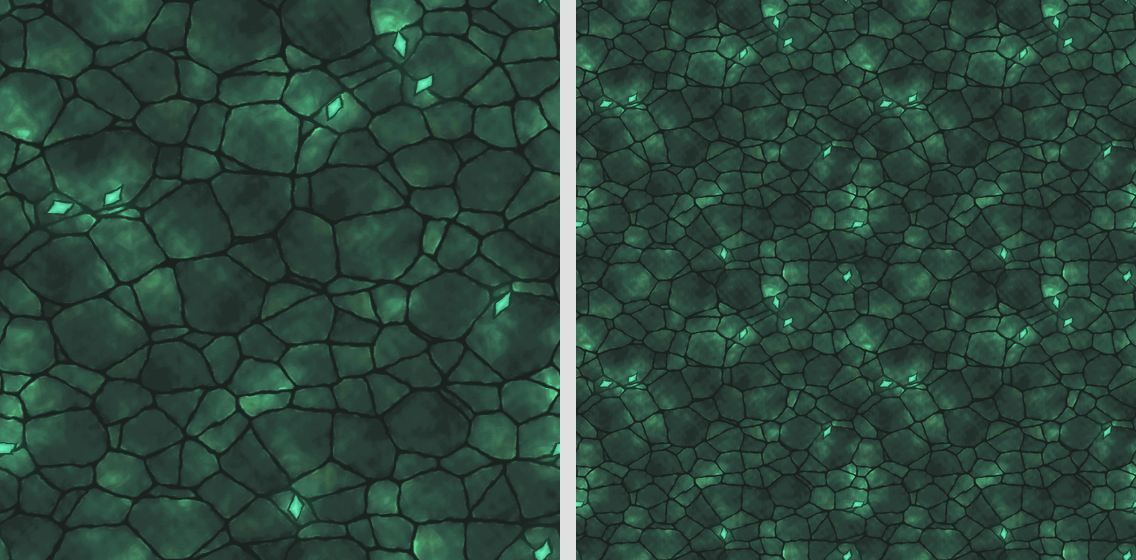
Left, the tile; right, the same tile 2 across and 2 down.
Write a WebGL 2 fragment shader that draws this texture.

```glsl
#version 300 es
precision highp float;
// Dark green flagstones with thin ragged cracks and a few glowing shards.
// Stones are cells of a wrapped, weighted Voronoi diagram; layered sines with
// whole-number frequencies mottle them, and shards light up their surroundings.
uniform vec2 u_resolution;
out vec4 outColor;

#define GRID vec2(12.0, 16.0)  // stone sites across and up
#define SIZE_SPREAD 1.3        // extra reach of the largest stones
#define CRACK_WIDTH 0.0019     // half width, in canvas units
#define CORNER_SHARPNESS 420.0
#define BASE_LIGHT 0.355
#define BROAD_LIGHT 0.30       // patches wider than a stone
#define BLOTCH_LIGHT 0.22      // patches within a stone
#define SHARD_SHARE 0.062      // share of sites that carry a shard
#define SHARD_SIZE 0.0125
#define HALO_RADIUS 0.047
#define HALO_LIGHT 0.50

const float TAU = 6.2831853;

vec3 hash3(vec2 c) {
  vec3 q = fract(c.xyx * vec3(0.1031, 0.1030, 0.0973));
  q += dot(q, q.yxz + 33.33);
  return fract((q.xxy + q.yzz) * q.zyx);
}

// Layered sines, each bending the next; wraps on the unit square.
float clouds(vec2 uv, float freq, float phase) {
  float sum = 0.0, amp = 0.5, bend = phase, angle = 0.6 + phase;
  for (int i = 0; i < 4; i++) {
    vec2 k = floor(freq * vec2(cos(angle), sin(angle)) + 0.5);
    float v = sin(TAU * dot(k, uv) + bend)
            * cos(TAU * dot(vec2(-k.y, k.x), uv) + 1.7 * bend + 1.3);
    sum += amp * v;
    bend += 1.6 * v + 2.1;
    angle += 2.4;
    freq *= 1.8;
    amp *= 0.55;
  }
  return sum;
}

// Site of a cell: position (xy), weight (z) and seed (w).
vec4 stoneSite(vec2 cell) {
  vec3 h = hash3(mod(cell, GRID) + 7.0);
  return vec4(cell + 0.02 + 0.96 * h.xy, SIZE_SPREAD * pow(h.z, 6.0), h.z);
}

// Signed distance to a skewed rhombic shard.
float shardDistance(vec2 d, float angle) {
  float c = cos(angle), s = sin(angle);
  d = mat2(c, -s, s, c) * d;
  return 0.9 * (0.55 * abs(d.x + 0.4 * d.y) + abs(d.y)) - SHARD_SIZE;
}

vec3 stoneColor(float t) {
  vec3 c = mix(vec3(0.125, 0.165, 0.15), vec3(0.16, 0.25, 0.22), smoothstep(0.0, 0.24, t));
  c = mix(c, vec3(0.18, 0.33, 0.27), smoothstep(0.25, 0.48, t));
  c = mix(c, vec3(0.22, 0.42, 0.33), smoothstep(0.45, 0.66, t));
  c = mix(c, vec3(0.25, 0.55, 0.40), smoothstep(0.64, 0.84, t));
  return mix(c, vec3(0.33, 0.82, 0.60), smoothstep(0.82, 1.08, t));
}

void main() {
  vec2 uv = gl_FragCoord.xy / u_resolution;
  float pixel = 1.0 / min(u_resolution.x, u_resolution.y);

  // Bend the plane so that cracks are not ruler straight.
  vec2 bent = uv + 0.006 * vec2(clouds(uv, 6.0, 0.0), clouds(uv, 6.0, 2.0));
  vec2 p = bent * GRID;
  vec2 home = floor(p);

  // Nearest weighted site, shard outline and halo light.
  vec4 stone = vec4(0.0);
  float nearest = 1e3, shard = 1.0, halo = 0.0;
  for (int y = -2; y <= 2; y++)
  for (int x = -2; x <= 2; x++) {
    vec4 s = stoneSite(home + vec2(x, y));
    vec2 d = p - s.xy;
    float power = dot(d, d) - s.z;
    if (power < nearest) { nearest = power; stone = s; }
    if (s.w < SHARD_SHARE) {
      vec2 d2 = d / GRID;
      shard = min(shard, shardDistance(d2, s.w * 400.0));
      halo += exp(-dot(d2, d2) / (HALO_RADIUS * HALO_RADIUS));
    }
  }

  // Slightly rounded distance to the stone border, in canvas units.
  float sum = 1e-9;
  for (int y = -2; y <= 2; y++)
  for (int x = -2; x <= 2; x++) {
    vec4 s = stoneSite(home + vec2(x, y));
    vec2 between = s.xy - stone.xy;
    if (dot(between, between) < 1e-5) continue;
    vec2 d = p - s.xy;
    float gap = dot(d, d) - s.z - nearest;
    sum += exp(-CORNER_SHARPNESS * gap / (2.0 * length(between * GRID)));
  }
  float edge = -log(sum) / CORNER_SHARPNESS;
  edge = shard < 0.0 ? -shard : min(edge, shard + 0.001);

  // Stone light: broad patches, blotches of its own, brush grain, worn rim.
  float seed = fract(stone.w * 57.0);
  float broad = clouds(uv, 2.5, 1.0);
  float blotch = clouds(uv, 5.0, seed * TAU);
  float grain = clouds(uv, 29.0, 4.0);
  float lit = max(broad + blotch - 0.15, 0.0);
  float light = BASE_LIGHT + 0.20 * (seed - 0.5) - 0.06 * stone.z;
  light += BROAD_LIGHT * broad + BLOTCH_LIGHT * blotch + 0.22 * lit * lit;
  light += 0.07 * grain;
  light += HALO_LIGHT * halo * (0.9 + 0.5 * blotch);
  light -= 0.10 * (1.0 - smoothstep(0.001, 0.013, edge));
  float rim = smoothstep(0.002, 0.004, edge) * (1.0 - smoothstep(0.004, 0.008, edge));
  light += 0.20 * rim * smoothstep(-0.2, 0.5, grain + 0.5 * blotch);
  vec3 color = stoneColor(max(light, 0.08));
  color += vec3(0.02, 0.008, -0.02) * smoothstep(0.15, 0.5, blotch) * seed;

  // Cracks of uneven width.
  float width = CRACK_WIDTH * (1.0 + 1.1 * clouds(uv, 17.0, 3.0));
  float crack = 1.0 - smoothstep(0.4 * width, 1.6 * width + pixel, edge);
  vec3 crackColor = vec3(0.10, 0.125, 0.115) + vec3(0.02, 0.12, 0.08) * min(halo, 1.0);
  color = mix(color, crackColor, 0.95 * crack);

  // Glowing shards, brightest at the core.
  float inside = 1.0 - smoothstep(-0.0018 - pixel, -0.0004, shard);
  float core = smoothstep(0.0, -SHARD_SIZE, shard);
  vec3 glow = mix(vec3(0.27, 0.72, 0.53), vec3(0.42, 0.95, 0.74), core + 0.4 * grain);
  color = mix(color, glow, inside);

  outColor = vec4(clamp(color, 0.0, 1.0), 1.0);
}
```
